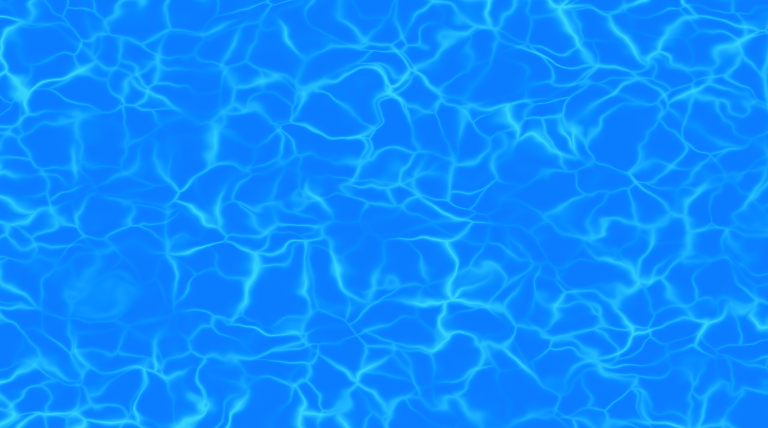
Write a WebGL 1 fragment shader that draws this texture.

```glsl
precision highp float;
// Sunlit pool water: a net of pale caustic filaments over saturated blue.
// Two layers of Voronoi cell borders are bent by gradient noise, then
// faded and thickened unevenly and mapped through a blue-to-cyan ramp.

uniform vec2 u_resolution;

#define CELLS vec2(6.3, 8.8)   // main cells per canvas height, x and y
#define FINE_SCALE 1.45        // size ratio of the fainter net
#define LINE_WIDTH 0.066       // filament half width, in cells
#define FALLOFF 1.4            // filament profile exponent
#define WARP_COARSE 0.095      // bending of the filaments, broad to small
#define WARP_MEDIUM 0.036
#define WARP_SMALL 0.011
#define FINE_GAIN 0.66         // brightness of the fainter net
#define HAZE_GAIN 0.40         // brightness of the soft patches
#define GAIN 1.08

vec2 hash2(vec2 p) {
  vec2 q = vec2(dot(p, vec2(127.1, 311.7)), dot(p, vec2(269.5, 183.3)));
  return fract(sin(q) * 43758.5453);
}

float cornerRamp(vec2 cell, vec2 corner, vec2 f) {
  return dot(hash2(cell + corner) * 2.0 - 1.0, f - corner);
}

float gradientNoise(vec2 p) {
  vec2 i = floor(p), f = fract(p);
  vec2 u = f * f * f * (f * (f * 6.0 - 15.0) + 10.0);
  vec2 e = vec2(1.0, 0.0);
  return mix(mix(cornerRamp(i, e.yy, f), cornerRamp(i, e.xy, f), u.x),
             mix(cornerRamp(i, e.yx, f), cornerRamp(i, e.xx, f), u.x), u.y);
}

vec2 noise2(vec2 p) {
  return vec2(gradientNoise(p), gradientNoise(p + vec2(37.2, 91.7)));
}

vec2 warp(vec2 p) {
  return p + WARP_COARSE * noise2(p * vec2(5.0, 6.5))
           + WARP_MEDIUM * noise2(p * vec2(13.0, 16.0) + 11.3)
           + WARP_SMALL * noise2(p * vec2(29.0, 36.0) + 23.9);
}

// Distance to the nearest border between Voronoi cells.
float borderDistance(vec2 p) {
  vec2 i = floor(p), f = fract(p);
  vec2 nearestCell = vec2(0.0), nearest = vec2(0.0);
  float best = 9.0;
  for (int y = -1; y <= 1; y++) {
    for (int x = -1; x <= 1; x++) {
      vec2 cell = vec2(float(x), float(y));
      vec2 r = cell + hash2(i + cell) - f;
      float d = dot(r, r);
      if (d < best) {
        best = d;
        nearest = r;
        nearestCell = cell;
      }
    }
  }
  float border = 9.0;
  for (int y = -2; y <= 2; y++) {
    for (int x = -2; x <= 2; x++) {
      vec2 cell = nearestCell + vec2(float(x), float(y));
      vec2 r = cell + hash2(i + cell) - f;
      vec2 gap = r - nearest;
      if (dot(gap, gap) > 0.00001)
        border = min(border, dot(0.5 * (nearest + r), normalize(gap)));
    }
  }
  return border;
}

// One net of filaments whose strength and width drift along the lines.
float filaments(vec2 bent, vec2 p, float scale, float seed) {
  float d = max(borderDistance(bent * CELLS * scale + seed), 0.0);
  float drift = 0.5 * gradientNoise(p * 3.0 + seed)
              + 0.8 * gradientNoise(p * vec2(7.0, 9.0) + seed * 1.7);
  float strength = smoothstep(-0.38, 0.34, drift);
  float spread = 1.0 + 1.1 * gradientNoise(p * vec2(10.0, 14.0) - seed);
  float width = LINE_WIDTH * clamp(spread, 0.5, 1.6);
  return mix(0.08, 1.0, strength) * exp(-pow(d / width, FALLOFF));
}

// Soft streaky patches of scattered light.
float haze(vec2 p) {
  float patches = smoothstep(0.22, 0.55, gradientNoise(p * vec2(6.0, 11.0) + 51.0));
  float streaks = 0.65 + 0.9 * gradientNoise(p * vec2(24.0, 48.0));
  return patches * clamp(streaks, 0.0, 1.0);
}

vec3 waterColor(float light) {
  float t = clamp(light, 0.0, 1.0) * 5.0;
  vec3 c = mix(vec3(0.04, 0.49, 1.00), vec3(0.03, 0.55, 1.00), clamp(t, 0.0, 1.0));
  c = mix(c, vec3(0.06, 0.61, 1.00), clamp(t - 1.0, 0.0, 1.0));
  c = mix(c, vec3(0.10, 0.68, 1.00), clamp(t - 2.0, 0.0, 1.0));
  c = mix(c, vec3(0.13, 0.73, 0.99), clamp(t - 3.0, 0.0, 1.0));
  return mix(c, vec3(0.20, 0.82, 0.98), clamp(t - 4.0, 0.0, 1.0));
}

void main() {
  vec2 p = gl_FragCoord.xy / u_resolution.y;
  vec2 bent = warp(p);
  float bold = filaments(bent, p, 1.0, 3.7);
  float fine = FINE_GAIN * filaments(bent, p, FINE_SCALE, 18.4);
  float soft = HAZE_GAIN * haze(bent);
  float light = 1.0 - (1.0 - bold) * (1.0 - fine) * (1.0 - soft);
  gl_FragColor = vec4(waterColor(light * GAIN), 1.0);
}
```
